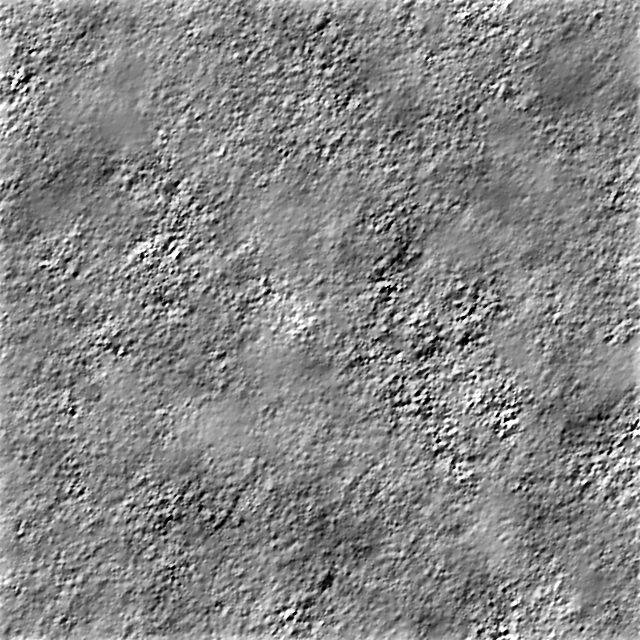
Write a Shadertoy shader that draws this texture.

```glsl
const vec2 LIGHT_DIR = vec2(-0.68, 0.73);
const float BASE_GREY = 0.522;
const float TONE_CONTRAST = 0.04;
const float GRAIN_CONTRAST = 0.136;
const float HIGHLIGHT_LIMIT = 0.46;
const float SHADOW_LIMIT = 0.66;
const float EDGE_GLOW = 0.2;
const float EDGE_WIDTH = 0.011;

// Three random values in 0..1 for a cell
vec3 hash3(ivec2 cell, int seed) {
    uvec3 v = uvec3(ivec3(cell, seed) + 4096);
    v = v * 1664525u + 1013904223u;
    v.x += v.y * v.z; v.y += v.z * v.x; v.z += v.x * v.y;
    v ^= v >> 16u;
    v.x += v.y * v.z; v.y += v.z * v.x; v.z += v.x * v.y;
    return vec3(v >> 8u) / 16777216.0;
}

mat2 rotation(float angle) {
    float c = cos(angle), s = sin(angle);
    return mat2(c, s, -s, c);
}

// Cellular field of soft bumps and dents, few of them tall:
// x = height, yz = slope, unit spread
vec3 bumps(vec2 p, int seed) {
    const float tightness = 5.0;
    vec2 cell = floor(p);
    vec3 sum = vec3(0.0);
    for (int y = -1; y <= 1; y++)
    for (int x = -1; x <= 1; x++) {
        vec2 id = cell + vec2(x, y);
        vec3 rnd = hash3(ivec2(id), seed);
        vec2 d = p - id - rnd.xy;
        float size = rnd.z * 2.0 - 1.0;
        sum += size * abs(size) * exp(-tightness * dot(d, d)) * vec3(1.0, d);
    }
    return sum * vec3(5.7, -17.8, -17.8);
}

// Slope of one layer along the x axis, turned to hide the cell grid
float emboss(vec2 p, float cells, float angle, int seed) {
    mat2 turn = rotation(angle);
    return dot(bumps(turn * p * cells, seed).yz, turn * vec2(1.0, 0.0));
}

// Broad cloudy variation from three sizes of bumps
float clouds(vec2 uv, float cells, int seed) {
    mat2 turn = rotation(0.6);
    float broad = bumps(turn * uv * cells, seed).x;
    float middle = bumps(uv * cells * 2.1, seed + 1).x;
    float small = bumps(turn * uv * cells * 4.3, seed + 2).x;
    return 0.64 * broad + 0.60 * middle + 0.48 * small;
}

// Coordinates along and across the light; short ridges run across it
vec2 lightFrame(vec2 uv, float stretch) {
    vec2 across = vec2(LIGHT_DIR.y, -LIGHT_DIR.x);
    return vec2(dot(uv, LIGHT_DIR), dot(uv, across) / stretch);
}

// Fine grain dominates; coarser layers add larger undulation
float grain(vec2 p) {
    return 0.74 * emboss(p, 128.0, 0.4, 1)
         + 0.44 * emboss(p, 82.0, 1.1, 2)
         + 0.27 * emboss(p, 42.0, 0.2, 3)
         + 0.44 * emboss(p, 205.0, 0.9, 4);
}

// Rolls off strong highlights more than shadows
float softLimit(float value) {
    float limit = value > 0.0 ? HIGHLIGHT_LIMIT : SHADOW_LIMIT;
    return limit * tanh(value / limit);
}

float edgeGlow(vec2 uv, vec2 size) {
    vec2 d = min(uv, size - uv);
    return EDGE_GLOW * exp(-min(d.x, d.y) / EDGE_WIDTH);
}

void mainImage(out vec4 fragColor, in vec2 fragCoord) {
    float unit = min(iResolution.x, iResolution.y);
    vec2 uv = fragCoord / unit;
    vec2 ridges = lightFrame(uv, 1.1);

    // Smoother and rougher patches
    float roughness = exp(0.33 * clouds(uv, 6.0, 50));
    float shade = softLimit(GRAIN_CONTRAST * roughness * grain(ridges));

    // Broad light and dark areas
    float tone = 0.8 * clouds(uv, 7.0, 20) + 0.5 * emboss(ridges, 19.0, 0.7, 30);

    float grey = BASE_GREY + TONE_CONTRAST * tone + shade
               + edgeGlow(uv, iResolution.xy / unit);
    fragColor = vec4(vec3(clamp(grey, 0.0, 1.0)), 1.0);
}
```
